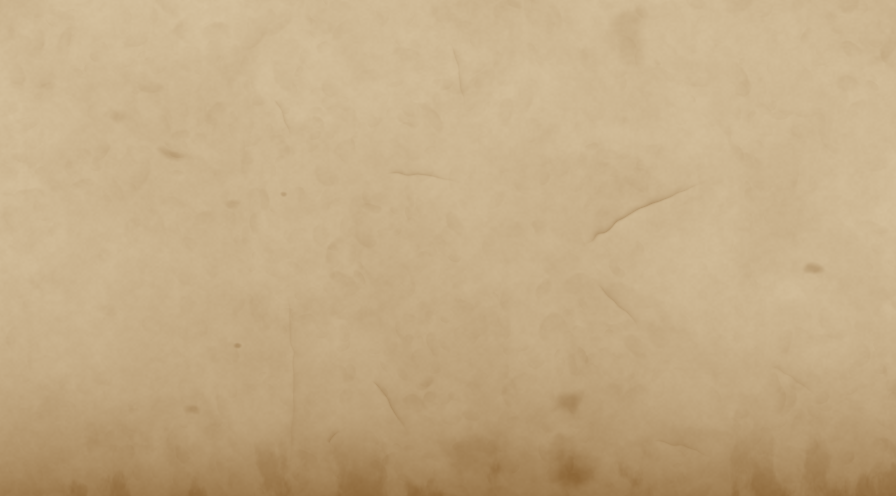
Reproduce this texture procedurally as a Shadertoy shader.

```glsl
// Aged parchment: mottled tan paper with creases, spots and a browned lower edge.

const vec3 PAPER_LIGHT = vec3(0.835, 0.755, 0.618);
const vec3 PAPER_DARK = vec3(0.575, 0.430, 0.250);
const float BASE_TONE = 0.08;
const float BURN_TONE = 0.74;
const float BURN_HEIGHT = 0.19;
const float CLOUD_TONE = 0.22;
const float FLAKE_TONE = 0.085;
const float GRAIN_TONE = 0.035;
const float CREASE_TONE = 0.30;

// Each crease runs from xy to zw, in units of canvas height.
const int CREASE_COUNT = 10;
const vec4 CREASES[CREASE_COUNT] = vec4[](
    vec4(1.185, 0.512, 1.430, 0.633), vec4(0.780, 0.650, 0.930, 0.630),
    vec4(0.750, 0.232, 0.822, 0.126), vec4(1.205, 0.425, 1.292, 0.332),
    vec4(0.556, 0.800, 0.584, 0.720), vec4(0.578, 0.400, 0.580, 0.050),
    vec4(1.555, 0.265, 1.645, 0.200), vec4(0.910, 0.910, 0.934, 0.770),
    vec4(1.320, 0.112, 1.435, 0.078), vec4(0.665, 0.105, 0.685, 0.135));
const float CREASE_WEIGHT[CREASE_COUNT] = float[](
    1.0, 0.6, 0.65, 0.55, 0.45, 0.3, 0.35, 0.35, 0.4, 0.5);

// Each spot holds its centre, radius and strength.
const int SPOT_COUNT = 11;
const vec4 SPOTS[SPOT_COUNT] = vec4[](
    vec4(1.643, 0.455, 0.018, 0.30), vec4(1.140, 0.190, 0.032, 0.22),
    vec4(0.345, 0.702, 0.026, 0.20), vec4(1.280, 0.958, 0.060, 0.14),
    vec4(1.155, 0.055, 0.060, 0.28), vec4(0.387, 0.167, 0.016, 0.18),
    vec4(0.480, 0.303, 0.008, 0.30), vec4(0.458, 0.590, 0.017, 0.13),
    vec4(0.573, 0.613, 0.007, 0.25), vec4(0.235, 0.755, 0.020, 0.14),
    vec4(0.960, 0.110, 0.075, 0.14));

float hash(vec2 p) {
    return fract(sin(dot(p, vec2(127.1, 311.7))) * 43758.5453);
}

float noise(vec2 p) {
    vec2 cell = floor(p), f = fract(p);
    f = f * f * (3.0 - 2.0 * f);
    return mix(mix(hash(cell), hash(cell + vec2(1, 0)), f.x),
               mix(hash(cell + vec2(0, 1)), hash(cell + vec2(1, 1)), f.x), f.y);
}

float fbm(vec2 p) {
    float sum = 0.0, amp = 0.5;
    for (int i = 0; i < 5; i++) {
        sum += amp * noise(p);
        p = mat2(1.6, 1.2, -1.2, 1.6) * p + 7.3;
        amp *= 0.5;
    }
    return sum / 0.96875;
}

// Scattered petal-shaped flakes, each darker towards one edge.
float flakes(vec2 p) {
    vec2 cell = floor(p);
    float sum = 0.0;
    for (int j = -1; j <= 1; j++)
    for (int i = -1; i <= 1; i++) {
        vec2 id = cell + vec2(i, j);
        float angle = 6.2832 * hash(id + 3.7);
        vec2 d = p - id - vec2(hash(id), hash(id + 19.3));
        d = mat2(cos(angle), -sin(angle), sin(angle), cos(angle)) * d;
        d /= vec2(0.65, 0.38) * mix(0.5, 1.15, hash(id + 8.1));
        float body = 1.0 - smoothstep(0.65, 1.0, length(d));
        float strength = mix(-0.45, 1.0, hash(id + 41.9));
        sum += body * strength * (0.55 + 0.45 * d.y);
    }
    return sum;
}

// A tapered fold: thin shadow on its left side, faint light on its right.
float crease(vec2 p, vec4 ends) {
    vec2 span = ends.zw - ends.xy;
    float len = length(span);
    vec2 dir = span / len, rel = p - ends.xy;
    float along = dot(rel, dir) / len;
    float h = clamp(along, 0.0, 1.0);
    float side = dot(rel, vec2(-dir.y, dir.x)) - 0.16 * len * h * (1.0 - h);
    side += 0.008 * (noise(p * 45.0) - 0.5);
    float taper = smoothstep(-0.04, 0.12, along) * (1.0 - smoothstep(0.55, 1.05, along));
    float shadow = exp(-abs(side) / (side > 0.0 ? 0.005 : 0.002));
    float light = smoothstep(0.0, -0.004, side) * exp(min(side, 0.0) / 0.014);
    return taper * (shadow - 0.3 * light);
}

void mainImage(out vec4 fragColor, in vec2 fragCoord) {
    vec2 p = fragCoord / iResolution.y;
    float aspect = iResolution.x / iResolution.y;
    vec2 warp = vec2(fbm(p * 9.0), fbm(p * 9.0 + 31.7)) - 0.5;

    // Broad shading: browned bottom and a duller centre
    float edge = max(p.y + 0.09 * (fbm(p * vec2(5.0, 3.0)) - 0.5), -0.02);
    float tone = BASE_TONE + BURN_TONE * exp(-edge / BURN_HEIGHT);
    vec2 middle = (p - vec2(0.5 * aspect, 0.55)) / vec2(0.55, 0.45);
    tone += 0.085 * exp(-dot(middle, middle));

    // Clouds, flakes and paper grain
    tone += CLOUD_TONE * (fbm(p * 5.0 + warp) - 0.5);
    tone += 0.10 * (fbm(p * 18.0 + warp * 2.0) - 0.5);
    vec2 q = p + warp * 0.045;
    float patchy = smoothstep(0.25, 0.65, fbm(p * 4.0 + 12.4));
    tone += FLAKE_TONE * mix(0.5, 1.2, patchy) * (flakes(q * 19.0) + 0.6 * flakes(q * 33.0 + 5.2));
    tone += GRAIN_TONE * (noise(p * 210.0) + noise(p * 95.0) - 1.0);

    // Ragged stains along the bottom
    float ragged = smoothstep(0.50, 0.68, fbm(p * vec2(20.0, 11.0) + 3.1));
    tone += 0.16 * ragged * (1.0 - smoothstep(0.02, 0.17, p.y));

    for (int i = 0; i < SPOT_COUNT; i++) {
        vec4 spot = SPOTS[i];
        float d = length((p - spot.xy + warp * spot.z * 2.5) * vec2(0.8, 1.2)) / spot.z;
        tone += spot.w * (1.0 - smoothstep(0.2, 1.1, d));
    }
    for (int i = 0; i < CREASE_COUNT; i++)
        tone += CREASE_TONE * CREASE_WEIGHT[i] * crease(p, CREASES[i]);

    fragColor = vec4(mix(PAPER_LIGHT, PAPER_DARK, clamp(tone, -0.03, 1.08)), 1.0);
}
```
